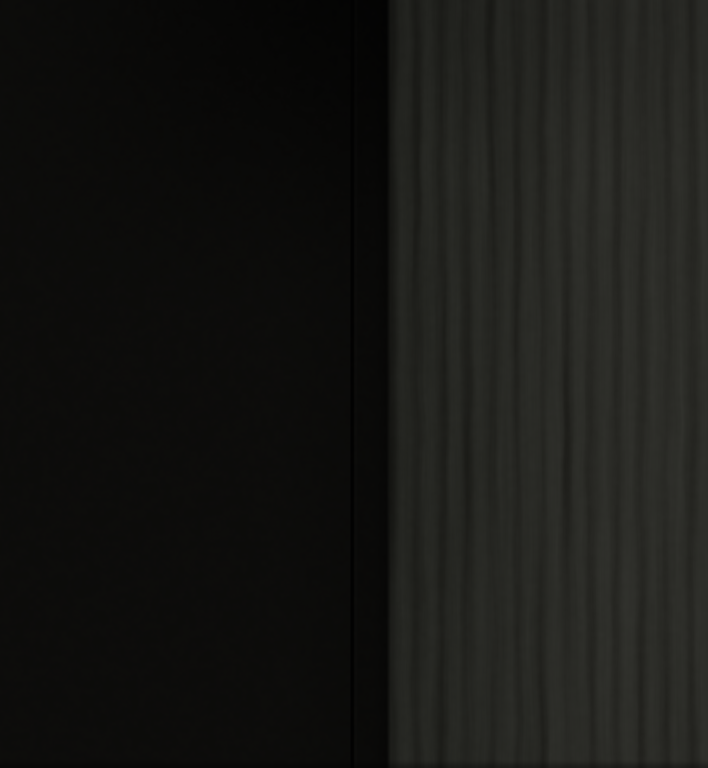
Write a WebGL 2 fragment shader that draws this texture.

```glsl
#version 300 es
precision highp float;
// Dark matte panel with a thin vertical seam beside dim wood with wavy vertical grain.

uniform vec2 u_resolution;
out vec4 fragColor;

float hash(vec2 p) {
    vec3 q = fract(vec3(p.xyx) * 0.1031);
    q += dot(q, q.yzx + 33.33);
    return fract((q.x + q.y) * q.z);
}

float noise(vec2 p) {
    vec2 cell = floor(p);
    vec2 f = fract(p);
    f = f * f * (3.0 - 2.0 * f);
    return mix(mix(hash(cell), hash(cell + vec2(1.0, 0.0)), f.x),
               mix(hash(cell + vec2(0.0, 1.0)), hash(cell + vec2(1.0, 1.0)), f.x), f.y);
}

float fbm(vec2 p) {
    float sum = 0.0;
    float weight = 0.5;
    for (int i = 0; i < 4; i++) {
        sum += weight * noise(p);
        p = p * 2.03 + 17.1;
        weight *= 0.5;
    }
    return sum / 0.9375;
}

// Matte panel, fading toward the top and the seam
vec3 panelColor(vec2 uv) {
    vec3 color = vec3(0.049, 0.048, 0.042);
    float topShade = smoothstep(0.55, 1.05, uv.y) * smoothstep(-0.1, 0.5, uv.x);
    color *= 1.0 - 0.6 * topShade;
    color *= 1.0 - 0.12 * smoothstep(0.38, 0.5, uv.x);
    return color + 0.008 * (fbm(uv * vec2(110.0, 120.0)) - 0.5);
}

// Wood with drifting dark streaks and fine fibres
vec3 woodColor(vec2 uv) {
    float drift = 0.012 * (fbm(vec2(uv.x * 7.0, uv.y * 3.0)) - 0.5)
                + 0.003 * (noise(vec2(uv.x * 30.0, uv.y * 18.0)) - 0.5);
    float phase = (uv.x - 0.549 + drift) / 0.0353 - 0.15;
    float streak = pow(0.5 + 0.5 * cos(6.28318 * phase), 2.0);
    float strength = 0.35 + 0.65 * noise(vec2(floor(phase + 0.5) * 3.7, uv.y * 2.5));
    float fibre = fbm(vec2((uv.x + drift) * 130.0, uv.y * 5.0)) - 0.5;
    float grit = fbm(uv * vec2(100.0, 110.0)) - 0.5;

    vec3 color = mix(vec3(0.147, 0.151, 0.134), vec3(0.178, 0.180, 0.162),
                     smoothstep(0.55, 0.92, uv.x));
    color -= vec3(0.042, 0.045, 0.042) * streak * strength;
    color += 0.035 * fibre + 0.012 * grit;
    color *= 1.0 - 0.12 * smoothstep(0.75, 1.0, uv.y);
    return color * mix(0.82, 1.0, smoothstep(0.548, 0.575, uv.x));
}

void main() {
    vec2 uv = gl_FragCoord.xy / u_resolution;
    vec3 color = panelColor(uv);

    // Strip between the seam and the wood
    color *= 1.0 - 0.12 * smoothstep(0.498, 0.503, uv.x);
    color *= 1.0 - 0.25 * smoothstep(0.525, 0.549, uv.x);

    // Seam groove with a faint lit lip on its right
    float seam = 1.0 - smoothstep(0.0012, 0.0038, abs(uv.x - 0.4975));
    float lip = 1.0 - smoothstep(0.0, 0.003, abs(uv.x - 0.503));
    color = mix(color, vec3(0.006), 0.9 * seam) + 0.008 * lip;

    // Soft wood edge
    color = mix(color, woodColor(uv), smoothstep(0.545, 0.553, uv.x));

    // Slight darkening along the bottom border
    color *= mix(0.7, 1.0, smoothstep(0.0, 0.012, uv.y));
    fragColor = vec4(max(color, 0.0), 1.0);
}
```
